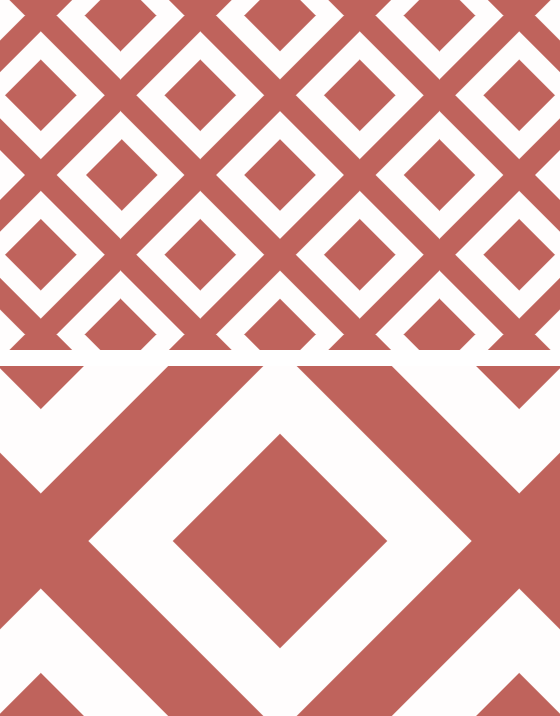
Top: the whole. Bottom: its middle third, enlarged.
This pattern is drawn by a Shadertoy shader. Its source:

```glsl
const vec3 BRICK_RED = vec3(0.75, 0.39, 0.36);
const vec3 OFF_WHITE = vec3(1.0, 0.992, 0.992);

// Lengths are fractions of the canvas height
const float PERIOD = 0.4556;        // spacing of diamonds along a row
const float OUTER_RADIUS = 0.1825;  // centre to corner of the white frame
const float INNER_RADIUS = 0.1022;  // centre to corner of the red core

// One core sits slightly off centre in its frame
const vec2 SHIFTED_CELL = vec2(-1.0, -1.0);
const float CORE_SHIFT = 0.0035;

// Signed distance to a diamond, given diagonal coordinates (x + y, x - y)
float diamondDistance(vec2 diagonal, float radius) {
    vec2 a = abs(diagonal);
    return (max(a.x, a.y) - radius) * inversesqrt(2.0);
}

// Coverage of a shape, smoothed over about one pixel
float coverage(float dist) {
    float halfPixel = 0.7 / iResolution.y;
    return 1.0 - smoothstep(-halfPixel, halfPixel, dist);
}

void mainImage(out vec4 fragColor, in vec2 fragCoord) {
    vec2 p = (fragCoord - 0.5 * iResolution.xy) / iResolution.y;

    // In diagonal axes the staggered rows form a square grid
    vec2 diagonal = vec2(p.x + p.y, p.x - p.y);
    vec2 cell = floor(diagonal / PERIOD + 0.5);
    vec2 local = diagonal - cell * PERIOD;

    float shift = all(equal(cell, SHIFTED_CELL)) ? CORE_SHIFT : 0.0;

    // White frame, then red core
    float frame = coverage(diamondDistance(local, OUTER_RADIUS));
    float core = coverage(diamondDistance(local - shift, INNER_RADIUS));

    vec3 color = mix(BRICK_RED, OFF_WHITE, frame * (1.0 - core));
    fragColor = vec4(color, 1.0);
}
```
